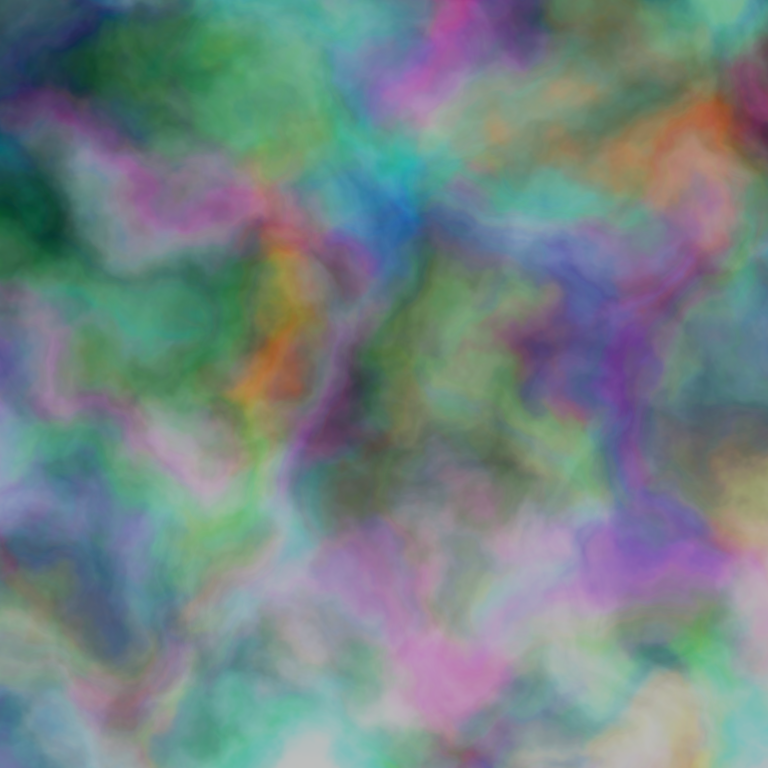
Give the GLSL for this texture, as a WebGL 2 fragment shader.

```glsl
#version 300 es
precision highp float;
// Soft drifting clouds of colour: warped fractal noise, layered per colour channel.

uniform vec2 u_resolution;
out vec4 fragColor;

const int OCTAVES = 7;
const float GAIN = 0.47;
const float TAU = 6.2831853;

// Integer hash of a lattice cell and a layer number, giving 0..1
float hash(ivec2 cell, int layer) {
    uint h = uint(cell.x) * 1597334677u ^ uint(cell.y) * 3812015801u ^ uint(layer) * 2798796415u;
    h = (h ^ (h >> 16)) * 2146121005u;
    h = (h ^ (h >> 15)) * 2221713035u;
    h ^= h >> 16;
    return float(h >> 8) / 16777216.0;
}

// Slope contribution of one lattice corner
float corner(ivec2 cell, vec2 offset, int layer) {
    float angle = TAU * hash(cell, layer);
    return dot(vec2(cos(angle), sin(angle)), offset);
}

float gradientNoise(vec2 p, int layer) {
    ivec2 cell = ivec2(floor(p));
    vec2 f = fract(p);
    vec2 blend = f * f * f * (f * (f * 6.0 - 15.0) + 10.0);
    float low = mix(corner(cell, f, layer),
                    corner(cell + ivec2(1, 0), f - vec2(1, 0), layer), blend.x);
    float high = mix(corner(cell + ivec2(0, 1), f - vec2(0, 1), layer),
                     corner(cell + ivec2(1, 1), f - vec2(1, 1), layer), blend.x);
    return mix(low, high, blend.y);
}

// Fractal sum; each octave is turned to hide the lattice
float fbm(vec2 p, int layer) {
    const mat2 turn = mat2(1.6, 1.2, -1.2, 1.6);
    float sum = 0.0;
    float amplitude = 1.0;
    for (int i = 0; i < OCTAVES; i++) {
        sum += amplitude * gradientNoise(p, layer + i);
        p = turn * p + vec2(3.7, 8.1);
        amplitude *= GAIN;
    }
    return sum;
}

vec2 warp(vec2 p, float strength, int layer) {
    return p + strength * vec2(fbm(p, layer), fbm(p, layer + 20));
}

// Smooth upper limit that flattens the pale areas
vec3 softCeiling(vec3 value, float ceiling, float knee) {
    return ceiling - knee * log(1.0 + exp((ceiling - value) / knee));
}

void main() {
    vec2 uv = gl_FragCoord.xy / u_resolution.y;

    // Shared light and dark masses
    float light = fbm(warp(uv * 2.7 + 5.3, 0.6, 100), 150);

    // Independent tint of each channel on a common flow
    vec2 flow = warp(uv * 3.3 + 11.6, 0.8, 200);
    vec3 tint = vec3(fbm(flow, 300), fbm(flow, 400), fbm(flow, 500));

    // Paler and warmer towards the bottom
    vec3 base = vec3(0.45, 0.545, 0.565);
    vec3 tilt = (0.5 - uv.y) * vec3(0.28, 0.17, 0.10);
    vec3 colour = base + tilt + 0.34 * light + vec3(0.48, 0.38, 0.38) * tint;

    colour = softCeiling(colour, 0.74, 0.05);
    fragColor = vec4(max(colour, vec3(0.03)), 1.0);
}
```
